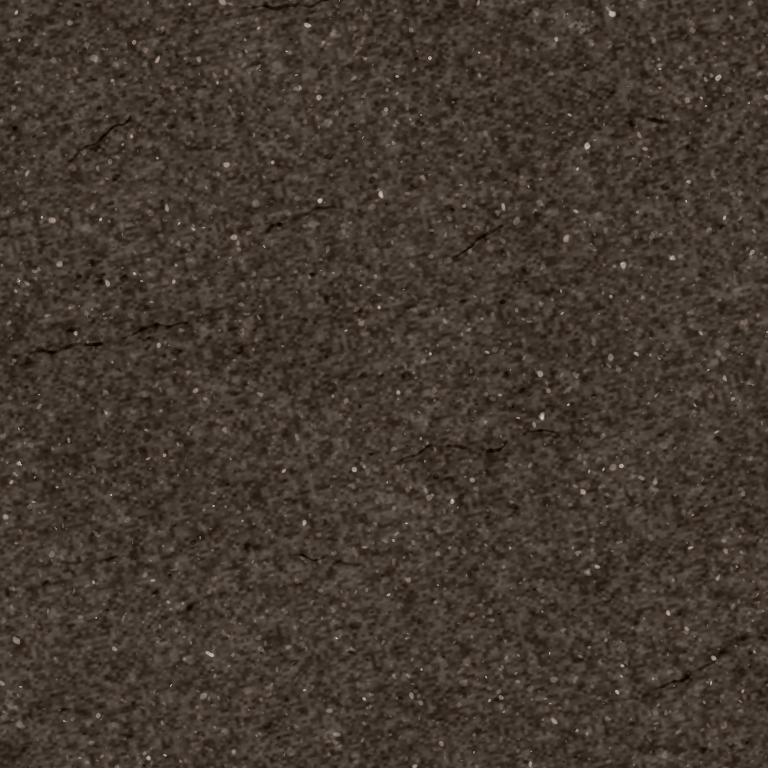
Reproduce this texture procedurally as a WebGL 1 fragment shader.

```glsl
precision highp float;
// Dark brown gritty soil with pale mineral specks, dull flakes, pits and thin slanted cracks.
uniform vec2 u_resolution;

const float BASE_TONE = 0.256;
const vec3 WARM_SHIFT = vec3(0.0, 0.043, 0.077);   // how far each channel sits below red
const float FINE_FREQ = 215.0;
const float FINE_AMOUNT = 0.165;
const float CLUMP_FREQ = 105.0;
const float CLUMP_AMOUNT = 0.105;
const float PATCH_FREQ = 9.0;
const float PATCH_AMOUNT = 0.028;
const float CRACK_DEPTH = 0.15;
const float CRACK_WIDTH = 0.0024;
const float CRACK_MAX_TILT = 0.62;
const int CRACK_COUNT = 10;

float hash(vec2 p) {
    vec3 q = fract(p.xyx * 0.1031);
    q += dot(q, q.yzx + 33.33);
    return fract((q.x + q.y) * q.z);
}

vec2 hash2(vec2 p) {
    return vec2(hash(p + 17.3), hash(p + 71.9));
}

float noise(vec2 p) {
    vec2 cell = floor(p);
    vec2 f = fract(p);
    f = f * f * (3.0 - 2.0 * f);
    float low = mix(hash(cell), hash(cell + vec2(1.0, 0.0)), f.x);
    float high = mix(hash(cell + vec2(0.0, 1.0)), hash(cell + 1.0), f.x);
    return mix(low, high, f.y);
}

vec2 turn(vec2 p, float angle) {
    float c = cos(angle);
    float s = sin(angle);
    return vec2(c * p.x + s * p.y, c * p.y - s * p.x);
}

// Scattered ragged grains: radius range in cells, brightness skewed towards faint.
float grains(vec2 p, float freq, float density, vec2 radius, float skew, float seed) {
    vec2 g = p * freq + seed;
    vec2 cell = floor(g);
    float ragged = 0.9 * (noise(g * 3.7) - 0.5);
    float brightest = 0.0;
    for (int y = -1; y <= 1; y++) {
        for (int x = -1; x <= 1; x++) {
            vec2 id = cell + vec2(float(x), float(y));
            vec2 shape = hash2(id + 5.7);
            vec2 offset = turn(g - id - hash2(id), 3.1416 * shape.x);
            offset.y *= 1.0 + 0.9 * shape.y;
            float size = mix(radius.x, radius.y, pow(hash(id + 41.1), 1.6));
            float mask = 1.0 - smoothstep(0.45, 1.15, length(offset) / size + ragged);
            float present = step(hash(id + 93.7), density);
            float strength = pow(hash(id + 127.3), skew);
            brightest = max(brightest, mask * present * strength);
        }
    }
    return brightest;
}

// Broken, tapering fissures, mostly rising gently to the right.
float cracks(vec2 p) {
    float dark = 0.0;
    float breaks = smoothstep(0.2, 0.55, noise(p * 42.0 + 8.0));
    for (int i = 0; i < CRACK_COUNT; i++) {
        float n = float(i);
        vec2 center = fract(vec2(0.37, 0.71) + n * vec2(0.7549, 0.5698));
        vec2 trait = hash2(vec2(n * 3.0 + 2.0, 11.0));
        vec2 q = turn(p - center, CRACK_MAX_TILT * trait.x);
        float reach = mix(0.05, 0.17, trait.y);
        q.y += 0.030 * (noise(vec2(q.x * 17.0, n + 0.5)) - 0.5);
        q.y += 0.011 * (noise(vec2(q.x * 65.0, n + 20.5)) - 0.5);
        float taper = 1.0 - smoothstep(0.35, 1.0, abs(q.x) / reach);
        float width = CRACK_WIDTH * (0.5 + noise(vec2(q.x * 38.0, n + 40.5)));
        float core = 1.0 - smoothstep(0.2 * width, 1.4 * width, abs(q.y));
        float halo = 1.0 - smoothstep(0.0, 0.012, abs(q.y));
        dark = max(dark, taper * (core * breaks + 0.22 * halo));
    }
    return min(dark, 1.0);
}

void main() {
    vec2 p = gl_FragCoord.xy / min(u_resolution.x, u_resolution.y);
    vec2 grainSpace = turn(p, 0.23) + 2.0;
    vec2 stretched = grainSpace * vec2(0.88, 1.12);

    // Soil matrix
    float patches = noise(p * PATCH_FREQ) - 0.5;
    float tone = BASE_TONE + PATCH_AMOUNT * patches;
    tone += FINE_AMOUNT * (noise(stretched * FINE_FREQ) - 0.5);
    tone += CLUMP_AMOUNT * (noise(stretched * CLUMP_FREQ + 31.0) - 0.5);

    // Dull flakes, fine grit, dark pits and pale specks
    float crowding = 1.0 + 0.9 * patches;
    float flakes = grains(grainSpace, 40.0, 0.34, vec2(0.15, 0.42), 0.8, 3.0);
    float grit = grains(grainSpace, 78.0, 0.60 * crowding, vec2(0.16, 0.42), 2.2, 19.0);
    float pits = grains(stretched, 52.0, 0.42, vec2(0.12, 0.42), 1.0, 47.0);
    float specks = grains(grainSpace, 46.0, 0.19 * crowding, vec2(0.10, 0.27), 0.9, 83.0);
    tone += 0.095 * flakes + 0.20 * grit - 0.10 * pits + 0.42 * specks;
    tone -= CRACK_DEPTH * cracks(p);

    // Warm tint, slightly ruddier in some grains
    float ruddy = 0.045 * (grit + specks) * smoothstep(0.45, 0.8, noise(p * 48.0));
    vec3 color = vec3(tone) - WARM_SHIFT - ruddy * vec3(0.0, 0.7, 1.0);
    gl_FragColor = vec4(clamp(color, 0.025, 1.0), 1.0);
}
```
